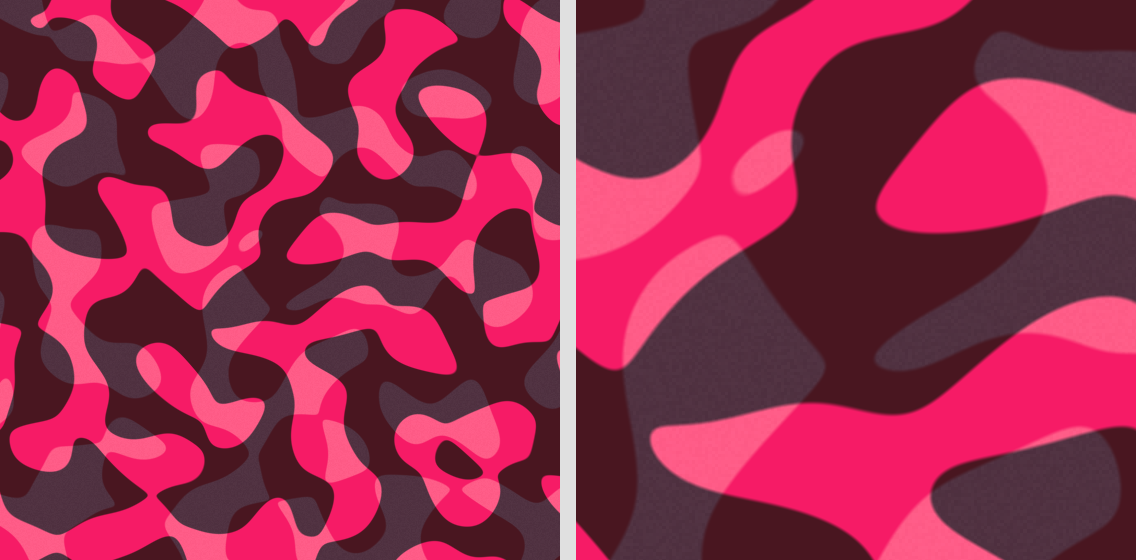
Left, the full canvas; right, a detail of the centre.
Give the GLSL for this pattern, as a Shadertoy shader.

```glsl
// Pink camouflage: two independent layers of smooth, branching blobs.
// Each layer thresholds a sum of randomly directed waves; where the veil layer
// crosses the ground or the blobs it lightens them, giving four flat colours.

#define WAVES 32           // waves summed per layer
#define FREQ_MIN 3.2       // lowest wave frequency, cycles per canvas
#define FREQ_MAX 8.4       // highest wave frequency
#define PINK_LEVEL 0.165   // threshold in standard deviations, about 43% cover
#define VEIL_LEVEL 0.253   // about 40% cover
#define WARP 0.012         // bending of the outlines
#define EDGE 0.0016        // half width of the soft edge
#define GRAIN 0.02         // faint speckle in the veil

const float TAU = 6.2831853;

const vec3 GROUND     = vec3(0.285, 0.088, 0.127);
const vec3 VEIL       = vec3(0.315, 0.195, 0.255);
const vec3 HOT_PINK   = vec3(0.965, 0.105, 0.400);
const vec3 LIGHT_PINK = vec3(1.000, 0.360, 0.530);

float hash(vec2 p) {
    vec3 q = fract(vec3(p.xyx) * 0.1031);
    q += dot(q, q.yzx + 33.33);
    return fract((q.x + q.y) * q.z);
}

// Gentle bending that breaks the regularity of the waves
vec2 bend(vec2 p, float seed) {
    vec2 slow = sin(TAU * 1.7 * p.yx + seed);
    vec2 fast = sin(TAU * 3.1 * p.yx + 2.0 * slow + seed * 1.7);
    return p + WARP * (slow + 0.7 * fast);
}

// Approximate signed distance to the blob outlines, positive inside
float blobDistance(vec2 p, float level, float seed) {
    p = bend(p, seed);
    float height = 0.0;
    vec2 slope = vec2(0.0);
    for (int i = 0; i < WAVES; i++) {
        float n = float(i);
        float angle = 0.5 * TAU * (n + hash(vec2(n, seed))) / float(WAVES);
        float freq = mix(FREQ_MIN, FREQ_MAX, fract(n * 0.618 + seed * 0.37));
        vec2 k = TAU * freq * vec2(cos(angle), sin(angle));
        float phase = dot(k, p) + TAU * hash(vec2(n + 57.0, seed + 19.0));
        height += cos(phase);
        slope -= k * sin(phase);
    }
    float deviation = sqrt(0.5 * float(WAVES));
    return (height - level * deviation) / max(length(slope), 8.0 * deviation);
}

// Coverage with a soft edge, never narrower than a pixel
float cover(float d) {
    float w = max(EDGE, 0.7 / iResolution.y);
    return smoothstep(-w, w, d);
}

void mainImage(out vec4 fragColor, in vec2 fragCoord) {
    vec2 p = fragCoord / iResolution.y;

    float pink = cover(blobDistance(p, PINK_LEVEL, 3.0));
    float veil = cover(blobDistance(p, VEIL_LEVEL, 11.0));

    // Combine the layers into the four colours
    vec3 dark = mix(GROUND, VEIL, veil);
    vec3 bright = mix(HOT_PINK, LIGHT_PINK, veil);
    vec3 colour = mix(dark, bright, pink);

    // Faint speckle on a grid fixed to the canvas
    colour += GRAIN * veil * (hash(floor(p * 512.0)) - 0.5);

    fragColor = vec4(colour, 1.0);
}
```
